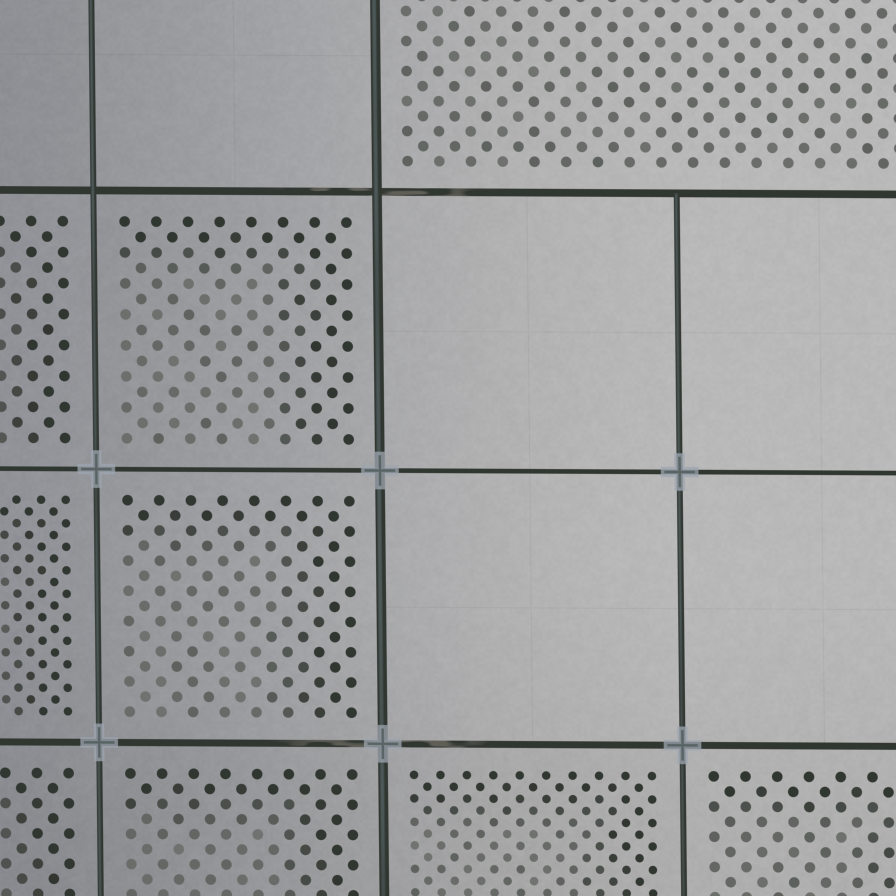
A Shadertoy shader for this texture:

```glsl
const float COLUMN_EDGE[5] = float[5](-0.2145, 0.102, 0.4185, 0.753, 1.07);
const float ROW_EDGE[5] = float[5](-0.0915, 0.212, 0.523, 0.828, 1.133);
const vec3 COLUMN_HALF = vec3(0.0033, 0.0054, 0.0033);
const vec3 ROW_HALF = vec3(0.0043, 0.0026, 0.0039);

// Holes along each side of a panel, row by row; zero means plain
const int HOLES[16] = int[16](0, 0, 15, 15,  15, 15, 0, 0,  19, 15, 0, 0,  15, 15, 19, 15);

const float HOLE_MARGIN = 0.0345;
const float WIDE_PANEL_END = 1.0895;
const vec3 PANEL_DIM = vec3(0.54, 0.55, 0.572);
const vec3 PANEL_LIT = vec3(0.725, 0.722, 0.722);
const vec3 GAP_DARK = vec3(0.19, 0.21, 0.19);
const vec3 GAP_STEEL = vec3(0.31, 0.36, 0.36);
const vec3 HOLE_PALE = vec3(0.44, 0.45, 0.44);
const vec3 DUST = vec3(0.42, 0.41, 0.38);
const vec3 CLIP = vec3(0.62, 0.65, 0.69);

float hash(vec2 p) {
    vec3 q = fract(vec3(p.xyx) * 0.1031);
    q += dot(q, q.yzx + 33.33);
    return fract((q.x + q.y) * q.z);
}

float noise(vec2 p) {
    vec2 i = floor(p), f = fract(p);
    f = f * f * (3.0 - 2.0 * f);
    return mix(mix(hash(i), hash(i + vec2(1, 0)), f.x),
               mix(hash(i + vec2(0, 1)), hash(i + vec2(1, 1)), f.x), f.y);
}

// Coverage of the inside of a signed distance
float fill(float d, float aa) {
    return smoothstep(aa, -aa, d);
}

float boxDistance(vec2 p, vec2 halfSize) {
    vec2 d = abs(p) - halfSize;
    return length(max(d, 0.0)) + min(max(d.x, d.y), 0.0);
}

float crossDistance(vec2 p, float reach, float thickness) {
    return min(boxDistance(p, vec2(reach, thickness)), boxDistance(p, vec2(thickness, reach)));
}

// Nearest point of a staggered lattice
vec2 nearestStaggered(vec2 cell) {
    vec2 id = round(cell), r = cell - id;
    if (mod(id.x + id.y, 2.0) > 0.5)
        id += abs(r.x) > abs(r.y) ? vec2(r.x < 0.0 ? -1.0 : 1.0, 0) : vec2(0, r.y < 0.0 ? -1.0 : 1.0);
    return id;
}

vec3 addHoles(vec3 color, vec2 local, vec2 size, vec2 count, float shadow, float aa) {
    vec2 pitch = (size - 2.0 * HOLE_MARGIN) / (count - 1.0);
    vec2 id = nearestStaggered((local - HOLE_MARGIN) / pitch);
    if (any(lessThan(id, vec2(0))) || any(greaterThan(id, count - 1.0))) return color;
    float radius = count.y > 16.0 ? 0.0047 : 0.0059;
    float d = length(local - HOLE_MARGIN - id * pitch) - radius;
    vec2 t = id / (count - 1.0);
    float depth = max(smoothstep(0.55, 1.0, t.x), smoothstep(0.3, 0.0, t.y)) * shadow;
    depth = clamp(depth + 0.3 * hash(id + size * 90.0), 0.0, 1.0);
    return mix(color, mix(HOLE_PALE, GAP_DARK, depth), fill(d, aa));
}

vec3 addSeams(vec3 color, vec2 offset, float aa) {
    float d = min(abs(offset.x), abs(offset.y)) - 0.0006;
    return color * (1.0 - 0.045 * fill(d, aa));
}

void mainImage(out vec4 fragColor, in vec2 fragCoord) {
    vec2 uv = fragCoord / iResolution.xy;
    float aa = 0.8 / min(iResolution.x, iResolution.y);
    vec2 p = vec2(uv.x, 1.0 - uv.y);
    vec2 q = p - vec2(0.0105 * p.y, 0.005 * p.x); // slight skew of the grid

    // Panel under this point
    int col = 0, row = 0;
    for (int k = 1; k < 4; k++) {
        col += int(q.x > COLUMN_EDGE[k]);
        row += int(q.y > ROW_EDGE[k]);
    }
    bool wide = row == 0 && col >= 2;
    if (wide) col = 2;
    vec2 corner = vec2(COLUMN_EDGE[col], ROW_EDGE[row]);
    vec2 size = vec2(wide ? WIDE_PANEL_END : COLUMN_EDGE[col + 1], ROW_EDGE[row + 1]) - corner;

    // Board surface with side light and fine grain
    vec3 color = mix(PANEL_DIM, PANEL_LIT, smoothstep(-0.2, 0.85, p.x));
    color *= 1.0 - 0.05 * smoothstep(0.6, 1.0, p.y) + 0.02 * (hash(vec2(col, row)) - 0.5);
    color += 0.018 * (noise(p * 300.0) - 0.5) + 0.014 * (noise(p * 110.0) - 0.5);

    int holes = HOLES[row * 4 + col];
    if (holes > 0) {
        vec2 count = vec2(wide ? 35 : holes, holes);
        color = addHoles(color, q - corner, size, count, row == 0 ? 0.0 : 1.0, aa);
    } else {
        color = addSeams(color, q - corner - 0.5 * size, aa);
    }

    // Open joints, with steel showing in the upright ones and dust in the level ones
    for (int k = 1; k < 4; k++) {
        float y = q.y - ROW_EDGE[k], halfY = ROW_HALF[k - 1];
        float dust = smoothstep(0.45, 0.8, noise(p * vec2(45, 260)));
        dust *= smoothstep(0.14, 0.06, abs(p.x - 0.43)) * (k == 2 ? 0.0 : 0.8);
        color = mix(color, mix(GAP_DARK, DUST, dust), fill(abs(y) - halfY, aa));

        float x = q.x - COLUMN_EDGE[k], halfX = COLUMN_HALF[k - 1];
        float steel = fill(abs(x + 0.2 * halfX) - 0.4 * halfX, 0.0015) * (0.5 + 0.5 * noise(p * vec2(20, 9)));
        float shown = k == 3 ? smoothstep(-aa, aa, q.y - ROW_EDGE[1]) : 1.0;
        color = mix(color, mix(GAP_DARK, GAP_STEEL, steel), shown * fill(abs(x) - halfX, aa));
    }

    // Translucent cross clips on the lower junctions
    for (int i = 1; i < 4; i++)
    for (int j = 2; j < 4; j++) {
        vec2 c = q - vec2(COLUMN_EDGE[i], ROW_EDGE[j]);
        color = mix(color, CLIP, 0.75 * fill(crossDistance(c, 0.021, 0.0058), aa));
        color = mix(color, GAP_STEEL, 0.85 * fill(crossDistance(c, 0.017, 0.0014), aa));
    }
    fragColor = vec4(color, 1.0);
}
```
